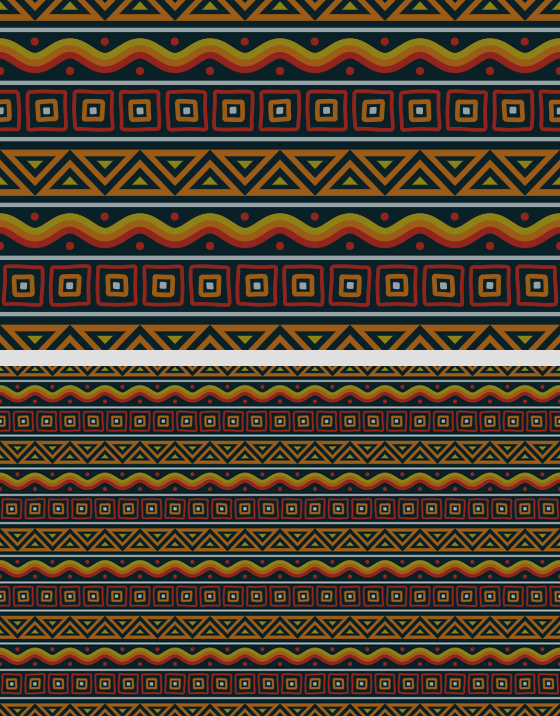
Top, the tile; bottom, the same tile 2 across and 2 down.
This pattern is drawn by a Shadertoy shader. Its source:

```glsl
// Woven-style bands of zigzag triangles, striped waves with dots, and nested wobbly squares.

const vec3 NIGHT  = vec3(0.035, 0.13, 0.15);
const vec3 OCHRE  = vec3(0.61, 0.36, 0.09);
const vec3 RED    = vec3(0.57, 0.14, 0.11);
const vec3 SILVER = vec3(0.59, 0.64, 0.65);
const vec3 OLIVE  = vec3(0.55, 0.51, 0.09);

float pixelSize;

// Antialiased coverage of a signed distance
float fill(float d) { return clamp(0.5 - d / pixelSize, 0.0, 1.0); }

// Coordinate centred on the nearest repeat
float centred(float x, float period) { return x - period * floor(x / period + 0.5); }

vec2 hash(vec2 p) {
    vec3 h = fract(p.xyx * vec3(0.1031, 0.1030, 0.0973));
    h += dot(h, h.yzx + 33.33);
    return fract((h.xx + h.yz) * h.zy);
}

float roundedBox(vec2 p, float halfSize, float radius) {
    vec2 q = abs(p) - halfSize + radius;
    return length(max(q, 0.0)) + min(max(q.x, q.y), 0.0) - radius;
}

// Hand-cut skew and bend, different for each seed
vec2 wobble(vec2 p, vec2 seed) {
    vec2 skew = hash(seed) - 0.5, phase = 6.2832 * hash(seed + 17.0);
    return p + skew * p.yx * 0.05 + 0.55 * sin(p.yx * 0.11 + phase);
}

// Signed distance to the wave's centre line, positive below it
float waveDistance(vec2 p) {
    const float k = 6.2831853 / 96.0, amp = 10.0;
    float t = p.x;
    for (int i = 0; i < 8; i++) {
        float slope = amp * k * sin(k * t);
        float rise = -amp * cos(k * t) - p.y;
        t -= (t - p.x + rise * slope) / (1.0 + slope * slope);
    }
    float side = p.y + amp * cos(k * p.x) < 0.0 ? -1.0 : 1.0;
    return side * length(p - vec2(t, -amp * cos(k * t)));
}

// Nested triangles: ochre border, dark gap, olive heart
void paintTriangle(inout vec3 col, float x, float depth) {
    float slack = 50.0 - depth - abs(x) * 50.0 / 48.0;
    col = mix(col, OCHRE, fill(max(-slack * 0.69, -depth)));
    col = mix(col, NIGHT, fill(max((11.0 - slack) * 0.69, 9.2 - depth)));
    col = mix(col, OLIVE, fill(max((23.3 - slack) * 0.69, 15.3 - depth)));
}

void mainImage(out vec4 fragColor, in vec2 fragCoord) {
    // The canvas is 768 by 480 units, y pointing down; bands repeat every 240
    vec2 uv = fragCoord / iResolution.xy;
    vec2 p = vec2(uv.x, 1.0 - uv.y) * vec2(768.0, 480.0);
    pixelSize = 480.0 / iResolution.y;
    float row = floor(p.y / 240.0);
    float y = mod(p.y, 240.0);
    vec3 col = NIGHT;

    // Zigzag band
    float depth = mod(y - 205.2, 240.0);
    if (depth > 120.0) depth -= 240.0;
    paintTriangle(col, centred(p.x - 48.0, 96.0), depth);
    paintTriangle(col, centred(p.x, 96.0), 63.4 - depth);

    // Three-striped wave
    float d = waveDistance(vec2(p.x, y - 76.5));
    float ribbon = abs(d) - 13.8;
    col = mix(col, RED, fill(ribbon));
    col = mix(col, OCHRE, fill(max(ribbon, d - 4.6)));
    col = mix(col, OLIVE, fill(max(ribbon, d + 4.6)));

    // Dots above the troughs and below the crests
    float dots = min(length(vec2(centred(p.x - 47.6, 96.0), y - 57.0)),
                     length(vec2(centred(p.x, 96.0), y - 97.3)));
    col = mix(col, RED, fill(dots - 5.6));

    // Nested squares, shifted half a step on alternate rows
    float x = p.x - 32.0 * row;
    vec2 cell = vec2(mod(floor(x / 64.0 + 0.5), 12.0), row);
    vec2 q = vec2(centred(x, 64.0), y - 151.6);
    float outer = abs(roundedBox(wobble(q, cell), 25.8, 3.0)) - 2.6;
    float inner = abs(roundedBox(wobble(q, cell + 31.0), 12.2, 2.0)) - 3.2;
    float core = roundedBox(wobble(q, cell + 57.0), 4.7, 2.0);
    col = mix(col, RED, fill(outer));
    col = mix(col, OCHRE, fill(inner));
    col = mix(col, SILVER, fill(core));

    // Silver dividing lines
    float lines = min(abs(y - 41.0), min(abs(y - 113.6), abs(y - 190.8)));
    col = mix(col, SILVER, fill(lines - 3.0));

    fragColor = vec4(col, 1.0);
}
```
